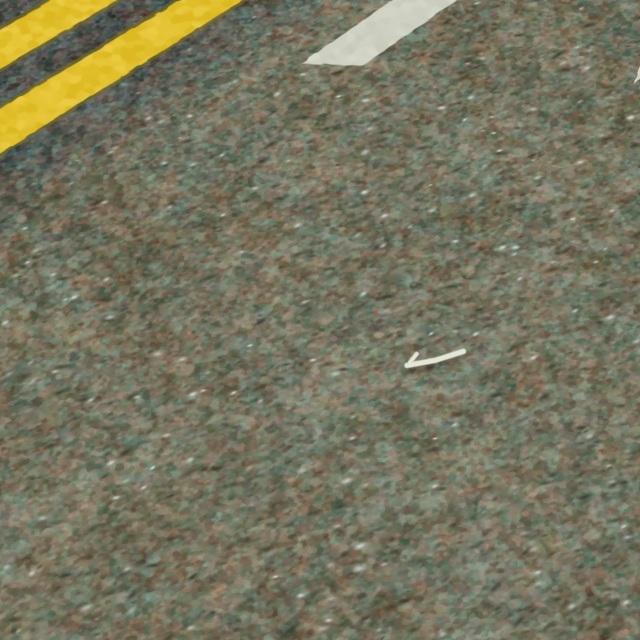
This texture is drawn by a Shadertoy shader. Its source:

```glsl
// Weathered asphalt with two yellow lines, a white dash, gravel glints and a bent twig.

vec3 hash3(vec2 p) {
    vec3 q = fract(p.xyx * vec3(0.1031, 0.1030, 0.0973));
    q += dot(q, q.yxz + 33.33);
    return fract((q.xxy + q.yzz) * q.zyx);
}

// Soft cellular noise: each cell blends its own random triple with its neighbours.
vec3 softCells(vec2 p) {
    vec2 cell = floor(p), f = fract(p);
    vec3 sum = vec3(0.0);
    float total = 0.0;
    for (int j = -1; j <= 1; j++)
    for (int i = -1; i <= 1; i++) {
        vec2 o = vec2(i, j);
        vec3 r = hash3(cell + o);
        vec2 d = o + r.xy - f;
        float w = exp(-7.0 * dot(d, d));
        sum += w * hash3(cell + o + 71.0);
        total += w;
    }
    return sum / total - 0.5;
}

// Sparse tilted ellipses, one candidate per cell.
float flakes(vec2 p, float density, vec2 size) {
    vec2 cell = floor(p), f = fract(p);
    float cover = 0.0;
    for (int j = -1; j <= 1; j++)
    for (int i = -1; i <= 1; i++) {
        vec2 o = vec2(i, j);
        vec3 r = hash3(cell + o + 19.0), s = hash3(cell + o + 143.0);
        float a = 0.25 + 0.9 * (s.x - 0.5);
        vec2 d = mat2(cos(a), -sin(a), sin(a), cos(a)) * (o + r.xy - f);
        d /= size * (0.6 + 0.7 * s.y);
        cover = max(cover, step(r.z, density) * (0.45 + 0.55 * s.z) * exp(-dot(d, d)));
    }
    return cover;
}

float segment(vec2 p, vec2 a, vec2 b) {
    vec2 ab = b - a;
    return length(p - a - ab * clamp(dot(p - a, ab) / dot(ab, ab), 0.0, 1.0));
}

float fill(float d) {
    float soft = max(0.0018, 0.8 / iResolution.y);
    return smoothstep(-soft, soft, d);
}

// Painted strip above one sloped line and below another; each line is (height, slope).
float strip(vec2 p, vec2 low, vec2 high) {
    return fill((p.y - low.x - low.y * p.x) * 0.85)
         * fill((high.x + high.y * p.x - p.y) * 0.85);
}

vec3 asphalt(vec2 p, float shade) {
    // Ground plane: grain shrinks with distance and leans along the road.
    vec2 g = vec2(p.x * (1.0 + 0.25 * p.y), p.y * (1.25 + 0.3 * p.y) - 0.3 * p.x) + 2.0;
    vec3 coarse = softCells(g * 24.0);
    vec3 middle = softCells(g * 62.0 + 9.0);
    vec3 fine = softCells(g * 125.0 + 31.0);
    vec3 broad = softCells(g * 6.0 + 3.0);

    vec3 color = mix(vec3(0.455, 0.452, 0.375), vec3(0.31, 0.325, 0.305), shade);
    color += 0.06 * broad.x + 0.07 * coarse.x + 0.13 * middle.x + 0.13 * fine.x;
    color += vec3(0.04, -0.01, -0.04) * (coarse.y + middle.y);
    color += vec3(-0.05, 0.04, 0.02) * (middle.z + fine.y);

    // Dark pits, then pale stones and small bright glints.
    float pits = flakes(g * 21.0 + 5.0, 0.22, vec2(0.28, 0.11));
    pits = max(pits, 0.7 * flakes(g * 46.0 + 57.0, 0.2, vec2(0.38, 0.19)));
    color = mix(color, vec3(0.18, 0.17, 0.12), 0.7 * pits);
    float stones = flakes(g * 50.0 + 23.0, 0.22, vec2(0.36, 0.22));
    color = mix(color, vec3(0.64, 0.67, 0.62), 0.5 * stones * (1.0 - 0.6 * shade));
    float glints = flakes(g * 24.0 + 83.0, 0.16, vec2(0.16, 0.10));
    return mix(color, vec3(0.87, 0.90, 0.88), 0.85 * glints * (1.0 - 0.5 * shade));
}

void mainImage(out vec4 fragColor, in vec2 fragCoord) {
    vec2 p = fragCoord / iResolution.xy;
    vec3 wear = softCells(p * vec2(70.0, 95.0));

    // Damp, darker tar surrounding the yellow pair.
    float rise = p.y - 0.759 - 0.634 * p.x;
    float shade = smoothstep(-0.16, 0.01, rise + 0.05 * wear.x);
    shade *= 1.0 - 0.45 * smoothstep(0.2, 0.6, p.x);
    vec3 color = asphalt(p, shade);

    // Double yellow line with a thin dirty border.
    vec2 rough = p + 0.0025 * wear.xy;
    float border = strip(rough, vec2(0.754, 0.634), vec2(0.836, 0.604));
    border = max(border, strip(rough, vec2(0.887, 0.58), vec2(0.959, 0.585)));
    color = mix(color, vec3(0.45, 0.42, 0.15), 0.7 * border);
    float yellow = strip(rough, vec2(0.760, 0.634), vec2(0.830, 0.604));
    yellow = max(yellow, strip(rough, vec2(0.893, 0.58), vec2(0.953, 0.585)));
    vec3 yellowPaint = vec3(0.89, 0.76, 0.19) + vec3(0.06, 0.08, 0.14) * wear.z;
    color = mix(color, yellowPaint, yellow);

    // White dash with a blunt near end, and the tip of the next one.
    float dash = strip(rough, vec2(0.503, 0.696), vec2(0.570, 0.702));
    dash *= fill(rough.y - 0.921 + 0.042 * rough.x);
    float tip = fill(rough.x - 0.992) * strip(rough, vec2(-0.123, 1.0), vec2(-1.61, 2.505));
    color = mix(color, vec3(0.81, 0.82, 0.76) + 0.06 * wear.x, max(dash, tip));

    // Bent pale twig with a soft shadow beneath it.
    vec2 bend = vec2(0.680, 0.437);
    float twig = min(segment(p, vec2(0.636, 0.429), bend), segment(p, bend, vec2(0.724, 0.451)));
    twig = min(twig, segment(p, vec2(0.640, 0.433), vec2(0.651, 0.447)) + 0.001);
    float under = segment(p, vec2(0.632, 0.418), vec2(0.715, 0.437));
    color *= 1.0 - 0.3 * exp(-pow(under / 0.008, 2.0));
    color = mix(color, vec3(0.89, 0.90, 0.84), fill(0.0042 - twig));

    fragColor = vec4(clamp(color, 0.0, 1.0), 1.0);
}
```
